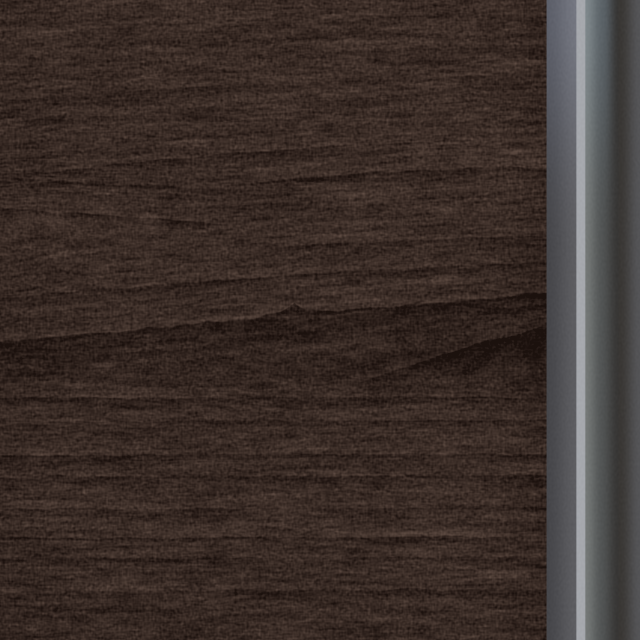
Reproduce this texture procedurally as a WebGL 2 fragment shader.

```glsl
#version 300 es
precision highp float;
// Dark brown wood panel with horizontal grain beside a brushed metal edge profile.

uniform vec2 u_resolution;
out vec4 fragColor;

vec2 hashGradient(vec2 cell) {
  vec3 q = fract(cell.xyx * vec3(0.1031, 0.1030, 0.0973));
  q += dot(q, q.yzx + 33.33);
  return fract((q.xx + q.yz) * q.zy) * 2.0 - 1.0;
}

float gradientNoise(vec2 p) {
  vec2 i = floor(p), f = fract(p);
  vec2 u = f * f * f * (f * (f * 6.0 - 15.0) + 10.0);
  vec2 e = vec2(0.0, 1.0);
  float low = mix(dot(hashGradient(i), f), dot(hashGradient(i + e.yx), f - e.yx), u.x);
  float high = mix(dot(hashGradient(i + e.xy), f - e.xy), dot(hashGradient(i + e.yy), f - e.yy), u.x);
  return mix(low, high, u.y);
}

// Pale lip above an edge, dark crease fading downwards below it.
float crease(float d, float depth) {
  float below = smoothstep(0.002, -0.002, d);
  return (1.0 - below) * 0.2 * exp(-max(d, 0.0) / 0.008) - below * 0.42 * exp(min(d, 0.0) / depth);
}

// Bowed crease from a to b, ragged along its length and faded at both ends.
float seam(vec2 p, vec2 a, vec2 b, float bow, float depth) {
  float t = (p.x - a.x) / (b.x - a.x);
  float y = mix(a.y, b.y, t) + bow * 4.0 * t * (1.0 - t);
  y += 0.005 * gradientNoise(vec2(p.x * 18.0, a.y * 91.0)) + 0.002 * gradientNoise(vec2(p.x * 70.0, a.y * 57.0));
  float ends = smoothstep(0.0, 0.12, t) * smoothstep(1.0, 0.88, t);
  float wear = 0.85 + 0.9 * gradientNoise(vec2(p.x * 9.0, a.y * 133.0));
  return ends * wear * crease(p.y - y, depth);
}

// Sawtooth growth rings: dark just under each edge, paler towards the next.
float rings(vec2 q, float count) {
  float phase = q.y * count + 0.9 * gradientNoise(vec2(q.x * 2.5, q.y * 14.0));
  phase += 0.25 * gradientNoise(vec2(q.x * 16.0, q.y * 30.0));
  float id = floor(phase), f = fract(phase);
  float strength = smoothstep(-0.25, 0.4, gradientNoise(vec2(q.x * 4.0 + id * 7.3, id * 1.7 + 0.4)));
  return (f - 0.5) * smoothstep(1.0, 0.9, f) * strength - 0.3 * smoothstep(0.3, 0.0, f) * smoothstep(0.0, 0.06, f) * strength;
}

vec3 wood(vec2 p) {
  // Grain rises to the right above the knot line and runs level below it.
  float rise = 0.075 * smoothstep(0.39, 0.5, p.y) * (1.0 - 0.6 * smoothstep(0.6, 0.95, p.y));
  float dip = 0.035 * exp(-pow((p.y - 0.68) / 0.045, 2.0)) * smoothstep(0.42, 0.0, p.x);
  vec2 q = vec2(p.x, p.y - rise * p.x - dip + 0.006 * gradientNoise(p * vec2(5.0, 9.0)));

  float tone = 0.50 + 0.12 * gradientNoise(q * vec2(2.0, 9.0));
  // Inverted rows put each pale lip over a dark crease.
  tone += 0.22 * rings(vec2(q.x, -q.y), 25.0) * -1.0 + 0.16 * rings(q + 3.7, 47.0);
  tone += 0.34 * gradientNoise(q * vec2(8.0, 75.0));
  tone += 0.44 * gradientNoise(q * vec2(28.0, 165.0) + 5.0);

  // Softly peaked knot line with a broad shadow beneath.
  float peak = 0.020 * exp(-abs(p.x - 0.46) * 45.0);
  float ridge = 0.466 + 0.09 * p.x + peak + 0.004 * gradientNoise(vec2(p.x * 30.0, 3.4));
  float d = p.y - ridge + 0.004 * gradientNoise(p * vec2(45.0, 60.0));
  tone += 0.95 * crease(d, 0.020);
  tone -= 0.13 * smoothstep(0.003, -0.005, d) * smoothstep(0.36, 0.42, p.y);

  // Long creases.
  tone += seam(p, vec2(0.54, 0.395), vec2(0.93, 0.51), 0.006, 0.022);
  tone += 0.9 * seam(p, vec2(0.32, 0.706), vec2(0.96, 0.735), 0.013, 0.010);
  tone += 0.9 * seam(p, vec2(-0.08, 0.682), vec2(0.37, 0.648), 0.0, 0.009);
  tone += 0.8 * seam(p, vec2(-0.08, 0.727), vec2(0.38, 0.703), 0.0, 0.007);
  tone += 0.8 * seam(p, vec2(0.05, 0.727), vec2(0.70, 0.780), 0.008, 0.007);
  tone += 0.8 * seam(p, vec2(-0.08, 0.526), vec2(0.95, 0.595), 0.008, 0.008);
  tone += 0.6 * seam(p, vec2(0.40, 0.612), vec2(0.95, 0.635), 0.003, 0.008);
  tone += 0.8 * seam(p, vec2(-0.08, 0.838), vec2(0.44, 0.873), 0.0, 0.007);
  for (int i = 0; i < 8; i++) {
    float k = float(i);
    float y = 0.377 - 0.0425 * k + 0.006 * sin(k * 2.4);
    tone += (0.75 + 0.2 * sin(k * 4.1)) * seam(p, vec2(-0.1, y), vec2(0.98, y + 0.003), 0.003 * sin(k), 0.008);
  }

  // Fine fibre and cross weave.
  tone += 0.42 * gradientNoise(p * vec2(110.0, 270.0));
  tone += 0.32 * gradientNoise(p * vec2(270.0, 95.0) + 17.0);
  tone += 0.42 * gradientNoise(p * 215.0 + 41.3);

  // Soft light falloff towards the metal and corners.
  tone -= 0.13 * smoothstep(0.77, 0.86, p.x) + 0.06 * smoothstep(0.12, 0.0, p.x);
  tone -= 0.05 * smoothstep(0.25, 0.0, p.y);
  return mix(vec3(0.125, 0.083, 0.068), vec3(0.325, 0.258, 0.226), clamp(tone, -0.1, 1.4));
}

vec3 metal(vec2 p) {
  float top = smoothstep(0.6, 1.0, p.y);
  // Flat flange.
  vec3 flange = mix(vec3(0.275, 0.275, 0.29), vec3(0.365, 0.365, 0.38), smoothstep(0.854, 0.902, p.x));
  flange += vec3(0.09, 0.10, 0.125) * top;
  // Rounded bar turning into shadow, then a dim outer lip.
  vec3 bar = mix(vec3(0.46, 0.475, 0.47), vec3(0.32, 0.33, 0.33), smoothstep(0.913, 0.942, p.x));
  bar = mix(bar, vec3(0.215, 0.21, 0.205), smoothstep(0.938, 0.967, p.x));
  bar += vec3(0.04, 0.06, 0.08) * top * smoothstep(0.967, 0.945, p.x);
  vec3 lip = mix(vec3(0.225, 0.215, 0.205), vec3(0.33, 0.33, 0.34), smoothstep(0.968, 1.0, p.x));
  bar = mix(bar, lip, smoothstep(0.964, 0.969, p.x));
  vec3 c = mix(flange, bar, smoothstep(0.907, 0.915, p.x));
  // Bright bevel.
  float bevel = smoothstep(0.899, 0.902, p.x) * smoothstep(0.916, 0.913, p.x);
  c = mix(c, vec3(0.65, 0.66, 0.68), bevel);
  return c + 0.02 * gradientNoise(p * vec2(260.0, 180.0));
}

void main() {
  vec2 p = gl_FragCoord.xy / u_resolution;
  vec3 color = mix(wood(p), metal(p), smoothstep(0.8525, 0.8555, p.x));
  fragColor = vec4(color, 1.0);
}
```
